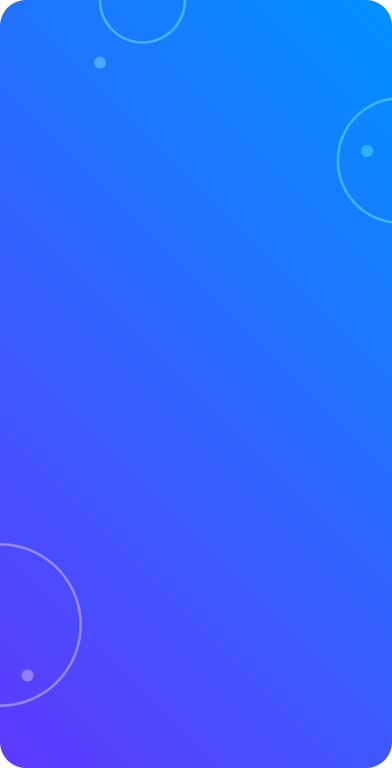
Write a Shadertoy shader that draws this background.

```glsl
// Rounded card with a diagonal violet-to-azure gradient, thin rings and small dots.

// Lengths are fractions of the canvas height
const vec3 VIOLET = vec3(0.372, 0.222, 1.0);
const vec3 AZURE = vec3(0.0, 0.570, 1.0);
const vec3 PAGE = vec3(1.0);
const float CORNER_RADIUS = 0.034;
const float RING_WIDTH = 0.0033;
const float DOT_RADIUS = 0.0078;
const int COUNT = 3;

// Ring: centre xy, radius
const vec3 RINGS[COUNT] = vec3[](
    vec3(0.1855, 1.0000, 0.0553),
    vec3(0.5210, 0.7910, 0.0810),
    vec3(0.0000, 0.1862, 0.1050));
const vec2 DOTS[COUNT] = vec2[](
    vec2(0.1302, 0.9186),
    vec2(0.4779, 0.8034),
    vec2(0.0358, 0.1204));
const vec3 RING_COLORS[COUNT] = vec3[](
    vec3(0.29, 0.69, 1.0),
    vec3(0.24, 0.71, 1.0),
    vec3(0.59, 0.53, 1.0));
const vec3 DOT_COLORS[COUNT] = vec3[](
    vec3(0.29, 0.66, 1.0),
    vec3(0.17, 0.70, 1.0),
    vec3(0.57, 0.49, 1.0));

// Antialiased coverage of a signed distance
float coverage(float dist) {
    return clamp(0.5 - dist * iResolution.y, 0.0, 1.0);
}

float roundedBox(vec2 p, vec2 halfSize, float radius) {
    vec2 q = abs(p) - halfSize + radius;
    return length(max(q, 0.0)) + min(max(q.x, q.y), 0.0) - radius;
}

void mainImage(out vec4 fragColor, in vec2 fragCoord) {
    vec2 p = fragCoord / iResolution.y;
    vec2 size = vec2(iResolution.x / iResolution.y, 1.0);

    // Gradient at 45 degrees, from corner to corner
    vec3 color = mix(VIOLET, AZURE, (p.x + p.y) / (size.x + size.y));

    // Rings and dots
    for (int i = 0; i < COUNT; i++) {
        float ring = abs(length(p - RINGS[i].xy) - RINGS[i].z) - 0.5 * RING_WIDTH;
        float dotDist = length(p - DOTS[i]) - DOT_RADIUS;
        color = mix(color, RING_COLORS[i], coverage(ring));
        color = mix(color, DOT_COLORS[i], coverage(dotDist));
    }

    // Rounded card edge
    float card = roundedBox(p - 0.5 * size, 0.5 * size, CORNER_RADIUS);
    fragColor = vec4(mix(PAGE, color, coverage(card)), 1.0);
}
```
